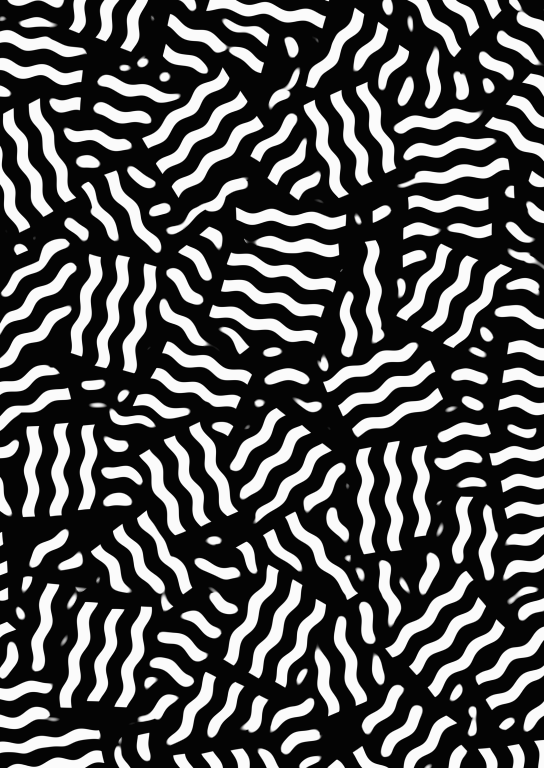
Write a Shadertoy shader that draws this pattern.

```glsl
const float PERIOD = 0.0362;   // spacing of neighbouring stripes
const float CELL = 0.108;      // spacing of the patch grid

vec2 hash2(vec2 p) {
    vec3 q = fract(p.xyx * vec3(0.1031, 0.1030, 0.0973));
    q += dot(q, q.yzx + 33.33);
    return fract((q.xx + q.yz) * q.zy);
}

float gradientNoise(vec2 p) {
    vec2 i = floor(p), f = fract(p);
    vec2 w = f * f * (3.0 - 2.0 * f);
    vec4 d;
    for (int c = 0; c < 4; c++) {
        vec2 corner = vec2(c & 1, c >> 1);
        d[c] = dot(hash2(i + corner + 50.0) * 2.0 - 1.0, f - corner);
    }
    return mix(mix(d.x, d.y, w.x), mix(d.z, d.w, w.x), w.y);
}

float boxDistance(vec2 p, vec2 halfSize) {
    vec2 d = abs(p) - halfSize;
    return length(max(d, 0.0)) + min(max(d.x, d.y), 0.0);
}

// Rounded intersection, which also removes thin slivers
float smoothMax(float a, float b, float k) {
    float h = max(k - abs(a - b), 0.0) / k;
    return max(a, b) + 0.25 * k * h * h;
}

// x: distance to the patch outline, y: distance to its stripes
vec2 wavyPatch(vec2 p, vec2 id, float count, float halfLength) {
    vec2 shape = hash2(id + 17.0);
    float angle = 3.14159 * shape.x;
    p = mat2(cos(angle), -sin(angle), sin(angle), cos(angle)) * p;

    // Bend the stripes, slant the ends
    p.y += 0.0035 * sin(p.x * 120.0 + 6.2832 * shape.y);
    p.x += p.y * (shape.y - 0.5) * 0.4;
    float outline = boxDistance(p, vec2(halfLength + 0.010, count * PERIOD * 0.5 + 0.002));

    // Nearest stripe, each with its own length
    float rows = p.y / PERIOD + count * 0.5;
    float row = clamp(floor(rows), 0.0, count - 1.0);
    float trim = 0.012 * hash2(id * 3.0 + row).x;
    vec2 local = vec2(p.x, (rows - row - 0.5) * PERIOD);
    float stripe = boxDistance(local, vec2(halfLength - trim, 0.0078) - 0.001) - 0.001;
    return vec2(outline, stripe);
}

void mainImage(out vec4 fragColor, in vec2 fragCoord) {
    vec2 p = fragCoord / iResolution.y;
    float soft = 0.75 / iResolution.y;

    // Hand-drawn wobble
    vec2 wobble = vec2(gradientNoise(p * 28.0), gradientNoise(p * 28.0 + 40.0));
    vec2 q = p + 0.003 * wobble;

    // Lay sixteen interleaved sets of patches, large ones first
    float field = 1.0;
    for (int k = 0; k < 16; k++) {
        int slot = (k * 7 + 3) % 16;
        vec2 offset = vec2(slot % 4, slot / 4) + 0.5;
        vec2 id = offset + 4.0 * round((q / CELL - offset) / 4.0) + 100.0;
        vec2 center = (id - 100.0 + 0.5 * (hash2(id) - 0.5)) * CELL;

        float count = k < 4 ? 5.0 : k < 8 ? 4.0 : 3.0;
        float halfLength = (k < 4 ? 0.10 : k < 8 ? 0.085 : 0.064) + 0.016 * hash2(id + 71.0).x;
        vec2 d = wavyPatch(q - center, id, count, halfLength);

        // Cut away what lies below, then add the new stripes
        field = min(smoothMax(field, -d.x, 0.012), d.y);
    }
    float ink = 1.0 - smoothstep(-soft, soft, field);
    fragColor = vec4(vec3(mix(0.015, 0.985, ink)), 1.0);
}
```
